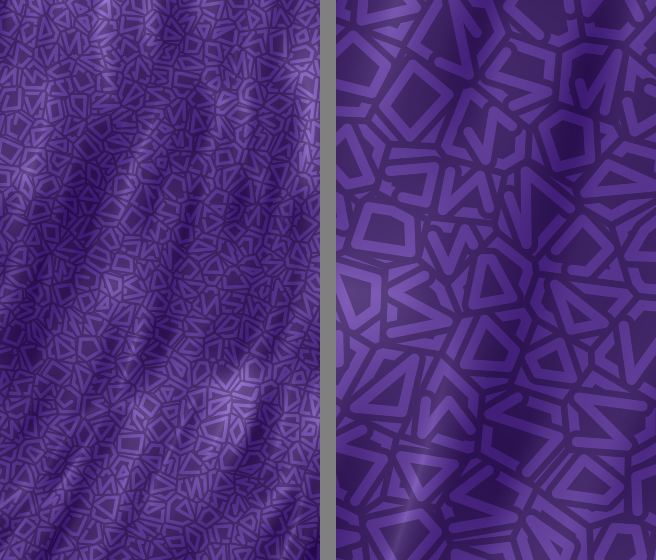
Left, the full canvas; right, a detail of the centre.
A Shadertoy shader for this pattern:

```glsl
// Purple cloth printed with angular strokes: triangles, quads, zigzags and bars.
// Each path fits inside one cell of a jittered Voronoi grid, bent bars follow the
// cell border where room is left, and slanted stretched noise shades soft folds.

const float CELLS = 13.6;        // cells across the canvas width
const float STROKE = 0.072;      // half stroke width, in cells
const float INSET = 0.12;        // stroke centre to cell border
const float SPACING = 0.235;     // between the centres of path and bar

vec3 walls[24];                  // borders of the current cell: normal, offset

vec2 hash2(vec2 p) {
    return fract(sin(vec2(dot(p, vec2(127.1, 311.7)),
                          dot(p, vec2(269.5, 183.3)))) * 43758.5453);
}

float noise(vec2 p) {
    vec2 i = floor(p), f = fract(p);
    f = f * f * (3.0 - 2.0 * f);
    return mix(mix(hash2(i).x, hash2(i + vec2(1, 0)).x, f.x),
               mix(hash2(i + vec2(0, 1)).x, hash2(i + vec2(1, 1)).x, f.x), f.y);
}

vec2 seedPoint(vec2 cell) {
    return cell + 0.13 + 0.74 * hash2(cell);
}

float segmentDistance(vec2 p, vec2 a, vec2 b) {
    vec2 ab = b - a;
    float t = clamp(dot(p - a, ab) / max(dot(ab, ab), 1e-5), 0.0, 1.0);
    return length(p - a - ab * t);
}

vec2 nearestCell(vec2 p) {
    vec2 best = floor(p);
    float bestDistance = 9.0;
    for (int y = -1; y <= 1; y++)
    for (int x = -1; x <= 1; x++) {
        vec2 cell = floor(p) + vec2(x, y);
        float d = distance(p, seedPoint(cell));
        if (d < bestDistance) { bestDistance = d; best = cell; }
    }
    return best;
}

void buildWalls(vec2 cell) {
    int n = 0;
    for (int y = -2; y <= 2; y++)
    for (int x = -2; x <= 2; x++) {
        if (x == 0 && y == 0) continue;
        vec2 d = seedPoint(cell + vec2(x, y)) - seedPoint(cell);
        float span = length(d);
        walls[n++] = vec3(d / span, 0.5 * span - INSET);
    }
}

// Distance from the seed to the inset cell border along a direction
float reach(vec2 dir) {
    float t = 1.0;
    for (int i = 0; i < 24; i++) {
        float facing = dot(dir, walls[i].xy);
        if (facing > 0.01) t = min(t, walls[i].z / facing);
    }
    return max(t, 0.0);
}

// Distance to the outline of the inset cell
float outlineDistance(vec2 p) {
    float d = 9.0;
    for (int i = 0; i < 24; i++) d = min(d, walls[i].z - dot(p, walls[i].xy));
    return abs(d);
}

// Corner of the path in a cell, at a jittered angle around the seed
vec2 corner(vec2 cell, int index, int count) {
    vec2 r = hash2(cell * 1.7 + float(index) * 5.3 + 2.0);
    float turn = (float(index) + 0.6 * r.x) / float(count) + hash2(cell + 31.0).x;
    vec2 dir = vec2(cos(6.2832 * turn), sin(6.2832 * turn));
    return dir * reach(dir) * (r.y < 0.12 ? 0.45 : 1.0);
}

float strokeDistance(vec2 p) {
    vec2 cell = nearestCell(p);
    buildWalls(cell);
    vec2 kind = hash2(cell + 57.0);
    bool closed = kind.x < 0.5;
    bool zigzag = kind.x > 0.65;
    int count = zigzag ? 4 : closed ? 3 + int(kind.y * 2.4) : 4 + int(kind.y * 2.0);
    int segments = closed ? count : count - 1;

    p -= seedPoint(cell);
    vec2 a = corner(cell, 0, count);
    float path = 9.0;
    for (int i = 1; i <= 5; i++) {
        if (i > segments) break;
        int next = i % count;
        if (zigzag && i >= 2) next = 5 - i;    // swap the last two corners
        vec2 b = corner(cell, next, count);
        path = min(path, segmentDistance(p, a, b));
        a = b;
    }
    // Bars end where they would come too close to the path
    return min(path, max(outlineDistance(p), SPACING - path));
}

// Light on the cloth: 0 in the hollows, 1 and above on the crests
float foldLight(vec2 p) {
    float across = p.x - p.y * (0.75 - 0.15 * p.y - 0.2 * p.x);
    across += 0.07 * (noise(p * 3.5) - 0.5);
    float broad = noise(vec2(across * 8.5, p.y * 2.3) + 11.0);
    float fine = noise(vec2(across * 19.0, p.y * 4.5) + 43.0);
    float ridge = 1.0 - abs(2.0 * noise(vec2(across * 10.0, p.y * 3.0) + 71.0) - 1.0);
    float patches = noise(p * 4.0 + 5.0);
    float light = 0.29 + 0.62 * (broad - 0.5) + 0.62 * (fine - 0.5);
    light += 0.15 * (patches - 0.5) + 0.06 * (p.y - 0.9);
    light += 0.5 * pow(ridge, 4.0) * smoothstep(0.35, 0.8, patches);
    return clamp(light, -0.12, 1.35);
}

void mainImage(out vec4 fragColor, in vec2 fragCoord) {
    vec2 p = fragCoord / iResolution.x;
    // Tilt the grid so that its rows do not line up with the canvas
    vec2 q = mat2(0.94, 0.34, -0.34, 0.94) * p * CELLS + 40.0;
    float soft = 0.55 * CELLS / iResolution.x;
    float ink = 1.0 - smoothstep(STROKE - soft, STROKE + soft, strokeDistance(q));

    float light = foldLight(p);
    vec3 cloth = mix(vec3(0.165, 0.065, 0.31), vec3(0.37, 0.265, 0.52), light);
    vec3 stroke = mix(vec3(0.25, 0.115, 0.465), vec3(0.52, 0.385, 0.74), light);
    fragColor = vec4(mix(cloth, stroke, ink), 1.0);
}
```
